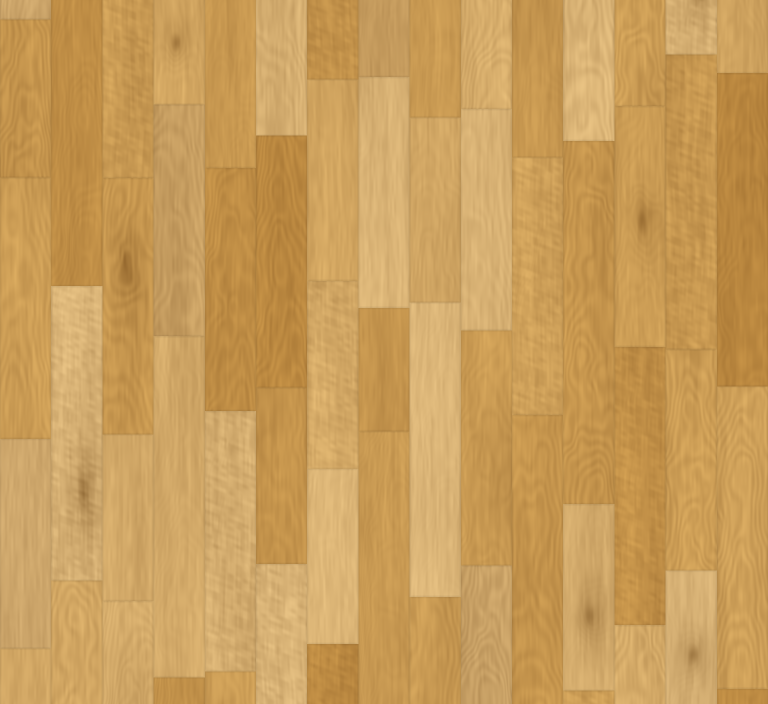
Write a Shadertoy shader that draws this texture.

```glsl
// Oak strip parquet: upright staves of random length with grain, figure and knots.

#define COLUMNS 15.0      // staves across the canvas
#define PITCH 4.6         // mean stave length, in stave widths
#define JITTER 0.66       // irregularity of the end joints
#define SEAM_WIDTH 0.022  // in stave widths
#define SEAM_DEPTH 0.07
#define GRAIN 0.10
#define FIGURE 0.065
#define KNOT_SHARE 0.27   // portion of staves with a knot
#define HONEY vec3(0.735, 0.535, 0.250)
#define OAK vec3(0.795, 0.612, 0.332)
#define PALE vec3(0.850, 0.702, 0.465)
#define BEIGE vec3(0.775, 0.622, 0.395)

float hash(vec2 p) {
    vec3 q = fract(p.xyx * 0.1031);
    q += dot(q, q.yzx + 33.33);
    return fract((q.x + q.y) * q.z);
}

float noise(vec2 p) {
    vec2 i = floor(p), f = fract(p);
    f = f * f * (3.0 - 2.0 * f);
    return mix(mix(hash(i), hash(i + vec2(1, 0)), f.x),
               mix(hash(i + vec2(0, 1)), hash(i + vec2(1, 1)), f.x), f.y);
}

// Height of the lower end joint of a stave, in pitches
float joint(float column, float row) {
    return row + JITTER * hash(vec2(column + 17.0, row + 41.0));
}

// Base colour, from honey through oak to pale, some staves greyer
vec3 staveColour(vec2 id) {
    float tone = hash(id + 7.3);
    vec3 c = mix(HONEY, OAK, smoothstep(0.0, 0.5, tone));
    c = mix(c, PALE, smoothstep(0.45, 1.0, tone));
    return mix(c, BEIGE, 0.75 * step(0.80, hash(id + 51.7)));
}

// Brightness change from the wood; p.x spans the stave, along runs 0 to 1
float woodDetail(vec2 p, float along, vec2 id) {
    float seed = hash(id + 3.1), kind = hash(id + 23.9);
    vec2 g = p + 60.0 * vec2(seed, kind);

    // Knot: a dark elongated core in a softer halo
    vec2 centre = vec2(0.3 + 0.4 * seed, 0.25 + 0.5 * kind);
    vec2 k = vec2(p.x - centre.x, (along - centre.y) * PITCH);
    k.x += 0.16 * (noise(g * vec2(3.0, 2.0)) - 0.5);
    float hasKnot = step(hash(id + 81.3), KNOT_SHARE);
    float halo = hasKnot * exp(-dot(k * k, vec2(14.0, 1.6)));
    float core = hasKnot * exp(-dot(k * k, vec2(130.0, 16.0)));

    // Growth rings: bowed contours that bend round the knot
    float bow = p.x - 0.2 - 0.6 * seed;
    float warp = noise(g * vec2(2.2, 0.8)) + 0.35 * noise(g * vec2(5.0, 2.4));
    float field = 2.2 * bow * bow + 0.30 * g.y + 0.9 * warp + 0.8 * halo;
    float ring = sin(field * mix(18.0, 34.0, seed));
    float figured = mix(0.15, 1.0, smoothstep(0.35, 0.95, kind));

    // Long fibres, short pores and slow shading
    float sway = 0.12 * noise(vec2(seed * 50.0, g.y * 0.6));
    float fibre = noise(vec2((g.x + sway) * 11.0, g.y * 0.45)) - 0.5;
    float pore = noise(vec2((g.x + sway) * 25.0, g.y * 2.6)) - 0.5;
    float shade = noise(g * vec2(1.8, 0.4)) - 0.5;

    // Cross-grain flecks on quarter-sawn staves
    float quarter = step(kind, 0.25);
    float fleck = noise(vec2(g.x * 7.0, g.y * 13.0 + 5.0 * g.x)) - 0.5;

    return GRAIN * (0.6 * fibre + 0.75 * pore + 0.9 * shade)
         + FIGURE * 0.5 * figured * ring
         + 0.09 * quarter * fleck
         - 0.11 * halo - 0.17 * core;
}

vec3 parquet(vec2 p) {
    // Find the stave
    float column = floor(p.x);
    float t = p.y / PITCH + hash(vec2(column, 5.0));
    float row = floor(t);
    row -= step(t, joint(column, row));
    vec2 id = vec2(column, row);
    float low = joint(column, row), high = joint(column, row + 1.0);

    // Shade the wood, darker parts turning warmer
    vec2 local = vec2(p.x - column, p.y);
    float detail = woodDetail(local, (t - low) / (high - low), id);
    vec3 c = staveColour(id) * (1.0 + detail * vec3(0.85, 1.05, 1.4));

    // Thin seams on sides and ends
    float side = min(local.x, 1.0 - local.x);
    float end = min(t - low, high - t) * PITCH;
    float seam = 1.0 - smoothstep(0.0, SEAM_WIDTH * 2.0, min(side, end));
    return c * (1.0 - SEAM_DEPTH * seam);
}

void mainImage(out vec4 fragColor, in vec2 fragCoord) {
    // Average a 2 x 2 grid of samples for smooth edges
    vec3 sum = vec3(0.0);
    for (int i = 0; i < 4; i++) {
        vec2 offset = vec2(i & 1, i >> 1) * 0.5 - 0.25;
        sum += parquet((fragCoord + offset) * COLUMNS / iResolution.x);
    }
    fragColor = vec4(sum / 4.0, 1.0);
}
```
